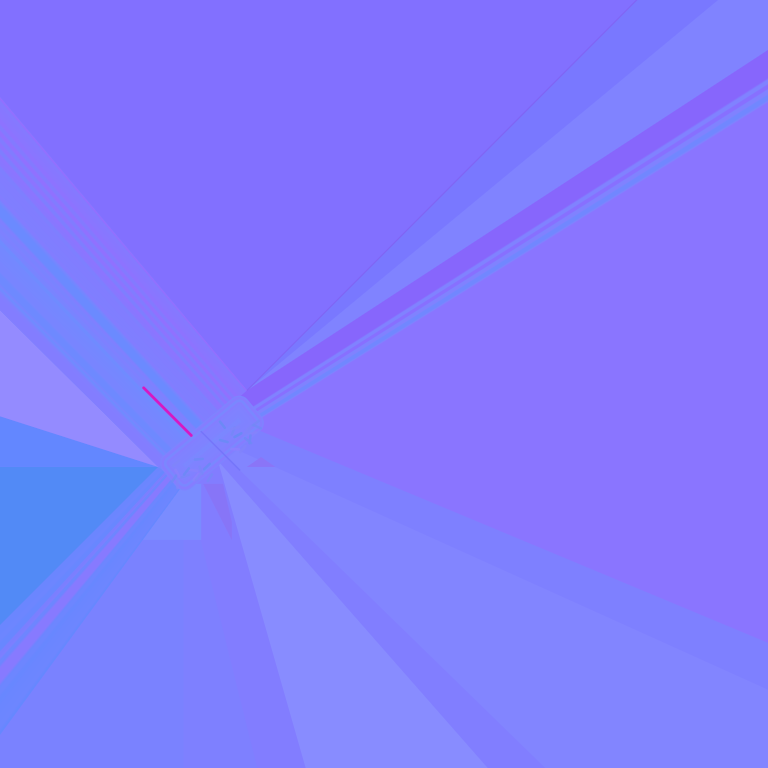
Reproduce this texture map procedurally as a WebGL 1 fragment shader.

```glsl
precision highp float;
uniform vec2 u_resolution;

float hash(float n) {
  n = fract(n * 0.1031);
  n *= n + 33.33;
  return fract(n * (n + n));
}

float noise(float x) {
  float i = floor(x);
  return mix(hash(i), hash(i + 1.0), smoothstep(0.2, 0.8, x - i));
}

float cover(float d) {
  return clamp(0.5 + d * min(u_resolution.x, u_resolution.y), 0.0, 1.0);
}

// Signed distance to a line, positive to the right of a -> b
float rightOf(vec2 p, vec2 a, vec2 b) {
  vec2 d = normalize(b - a);
  return dot(p - a, vec2(d.y, -d.x));
}

float segment(vec2 p, vec2 a, vec2 b) {
  vec2 d = b - a;
  return length(p - a - d * clamp(dot(p - a, d) / dot(d, d), 0.0, 1.0));
}

float stripe(float t, float center, float halfWidth) {
  return 1.0 - smoothstep(halfWidth * 0.6, halfWidth * 1.3, abs(t - center));
}

void paint(inout vec3 color, vec3 ink, float d) {
  color = mix(color, ink, cover(d));
}

void main() {
  vec2 p = gl_FragCoord.xy / u_resolution;
  vec2 peak = vec2(0.322, 0.492);
  vec2 west = vec2(0.206, 0.392);
  vec3 violet = vec3(0.51, 0.44, 1.0);
  vec3 periwinkle = vec3(0.50, 0.51, 1.0);
  vec3 sky = vec3(0.42, 0.54, 1.0);
  vec3 color = violet;

  // Upper right fan, painted clockwise
  float first = rightOf(p, peak, vec2(0.829, 1.0));
  paint(color, vec3(0.475, 0.47, 1.0), first);
  paint(color, vec3(0.50, 0.515, 1.0), rightOf(p, peak, vec2(0.935, 1.0)));
  float fanTop = rightOf(p, peak, vec2(1.0, 0.935));
  float fanEnd = rightOf(p, vec2(0.344, 0.458), vec2(1.0, 0.867));
  float t = fanTop / max(fanTop - fanEnd, 0.0001);
  vec3 fan = mix(vec3(0.53, 0.40, 0.99), periwinkle, smoothstep(0.52, 0.58, t));
  fan = mix(fan, vec3(0.53, 0.44, 1.0), stripe(t, 0.70, 0.05));
  fan = mix(fan, sky, 0.7 * stripe(t, 0.91, 0.06));
  paint(color, fan, fanTop);
  paint(color, vec3(0.54, 0.46, 1.0), fanEnd);

  // Broad lower facets
  paint(color, vec3(0.495, 0.50, 1.0), rightOf(p, vec2(0.341, 0.438), vec2(1.0, 0.163)));
  paint(color, vec3(0.51, 0.52, 1.0), rightOf(p, vec2(0.358, 0.392), vec2(1.0, 0.102)));
  paint(color, vec3(0.505, 0.495, 1.0), rightOf(p, vec2(0.312, 0.388), vec2(0.71, 0.0)));
  paint(color, vec3(0.535, 0.55, 1.0), rightOf(p, vec2(0.303, 0.378), vec2(0.635, 0.0)));
  paint(color, vec3(0.51, 0.49, 1.0), rightOf(p, vec2(0.302, 0.336), vec2(0.398, 0.0)));
  paint(color, vec3(0.495, 0.50, 1.0), rightOf(p, vec2(0.247, 0.355), vec2(0.335, 0.0)));
  paint(color, vec3(0.48, 0.51, 1.0), 0.239 - p.x);

  // Small facets under the hub
  float ledge = min(p.y - 0.297, 0.37 - p.y);
  paint(color, vec3(0.48, 0.55, 1.0), min(ledge, min(0.262 - p.x, p.x - 0.17)));
  float sliver = min(rightOf(p, vec2(0.312, 0.277), vec2(0.262, 0.375)),
                     rightOf(p, vec2(0.302, 0.375), vec2(0.302, 0.32)));
  sliver = min(sliver, rightOf(p, vec2(0.302, 0.32), vec2(0.312, 0.277)));
  paint(color, vec3(0.53, 0.46, 0.97), min(sliver, 0.37 - p.y));
  paint(color, vec3(0.54, 0.46, 0.97), min(p.y - 0.392, 0.405 - p.y - abs(p.x - 0.34) * 0.7));

  // Lower left strips
  float stripTop = rightOf(p, west, vec2(0.0, 0.186));
  float stripLow = rightOf(p, vec2(0.238, 0.368), vec2(0.0, 0.043));
  t = stripLow / max(stripLow - stripTop, 0.0001);
  vec3 strips = mix(vec3(0.40, 0.53, 1.0), periwinkle, 0.35 * noise(t * 14.0));
  strips = mix(strips, vec3(0.53, 0.48, 1.0), stripe(t, 0.50, 0.09) + 0.6 * stripe(t, 0.69, 0.04));
  paint(color, strips, min(min(stripLow, -stripTop), rightOf(p, west, vec2(0.238, 0.368))));

  // Left wedges
  float blueTop = rightOf(p, west, vec2(0.0, 0.392));
  float paleLow = rightOf(p, west, vec2(0.0, 0.458));
  float bandLow = rightOf(p, west, vec2(0.0, 0.596));
  paint(color, vec3(0.32, 0.54, 0.965), min(stripTop, -blueTop));
  paint(color, vec3(0.39, 0.53, 1.0), min(blueTop, -paleLow));
  paint(color, vec3(0.58, 0.545, 1.0), min(paleLow, -bandLow));

  // Streaked band
  float bandTop = rightOf(p, peak, vec2(0.0, 0.874));
  t = bandTop / min(bandTop - bandLow, -0.0001);
  vec3 band = mix(vec3(0.54, 0.46, 1.0), vec3(0.46, 0.53, 1.0), smoothstep(0.05, 0.75, t));
  band += vec3(-0.07, 0.05, 0.0) * (noise(t * 38.0) - 0.5);
  band = mix(band, sky, stripe(t, 0.51, 0.035) + 0.7 * stripe(t, 0.84, 0.03));
  band = mix(band, vec3(0.53, 0.48, 1.0), 0.8 * stripe(t, 0.95, 0.05));
  paint(color, band, min(min(bandLow, -bandTop), -rightOf(p, west, peak)));

  // Top plane and its fine dark crease
  paint(color, violet, min(bandTop, -first));
  float crease = 0.0008 - segment(p, peak, vec2(0.829, 1.0));
  color = mix(color, vec3(0.50, 0.36, 0.93), 0.6 * cover(crease));

  // Rounded hub with nested rims
  vec2 q = p - vec2(0.276, 0.423);
  q = vec2(dot(q, vec2(0.77, 0.64)), dot(q, vec2(-0.64, 0.77)));
  vec2 corner = abs(q) - vec2(0.058, 0.014);
  float hub = length(max(corner, 0.0)) + min(max(corner.x, corner.y), 0.0) - 0.014;
  vec3 rim = periwinkle + vec3(-0.06, 0.06, 0.0) * (noise(hub * 300.0 + 20.0) - 0.5);
  paint(color, rim, -hub);
  paint(color, vec3(0.46, 0.46, 0.98), 0.001 - segment(p, vec2(0.262, 0.438), vec2(0.312, 0.388)));

  // Scattered shards in two clusters
  for (int i = 0; i < 28; i++) {
    float n = float(i) + 3.0;
    vec2 center = mix(vec2(0.252, 0.386), vec2(0.312, 0.432), mod(n, 2.0));
    center += (vec2(hash(n * 7.1), hash(n * 13.7)) - 0.5) * vec2(0.05, 0.035);
    vec2 along = normalize(vec2(hash(n * 3.3) - 0.5, hash(n * 5.9) - 0.5)) * 0.005;
    vec3 ink = mix(vec3(0.38, 0.55, 0.95), vec3(0.58, 0.50, 1.0), hash(n * 11.3));
    color = mix(color, ink, 0.75 * cover(0.0017 - segment(p, center - along, center + along)));
  }

  // Magenta scratch
  paint(color, vec3(0.84, 0.10, 0.76), 0.0018 - segment(p, vec2(0.187, 0.495), vec2(0.249, 0.433)));
  gl_FragColor = vec4(color, 1.0);
}
```
